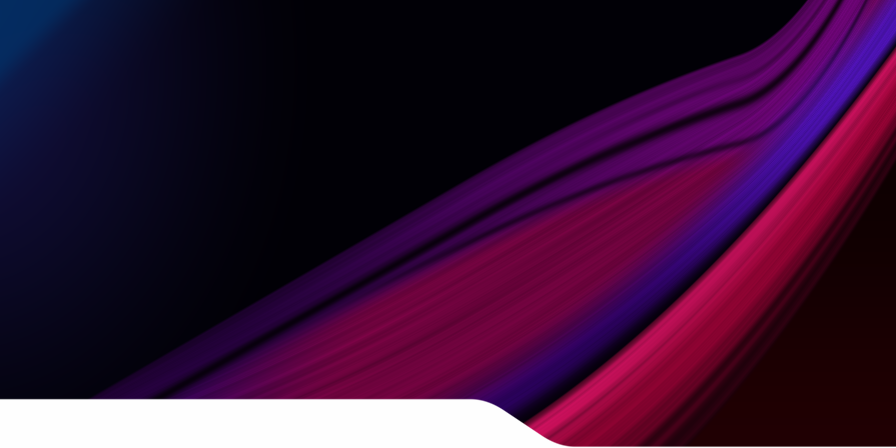
This background is drawn by a Shadertoy shader. Its source:

```glsl
// Satin ribbons sweep up to the right over a midnight backdrop, with a white
// footer tab below. Ribbon borders are height curves; folds and fine streaks
// follow them through gradient noise stretched along the flow.

// Backdrop
const vec3 NIGHT = vec3(0.004, 0.000, 0.022);
const vec3 INDIGO = vec3(0.070, 0.060, 0.240);
const vec3 AZURE = vec3(0.000, 0.210, 0.430);
const vec3 EMBER = vec3(0.125, 0.000, 0.010);
// Ribbons
const vec3 VIOLET = vec3(0.130, 0.005, 0.215);
const vec3 PLUM = vec3(0.360, 0.015, 0.390);
const vec3 MAGENTA = vec3(0.425, 0.010, 0.235);
const vec3 BLUE_LOW = vec3(0.170, 0.005, 0.370);
const vec3 BLUE_HIGH = vec3(0.290, 0.070, 0.680);
const vec3 CRIMSON = vec3(0.540, 0.010, 0.190);
const vec3 ROSE = vec3(0.720, 0.060, 0.330);
// Footer
const vec3 WHITE = vec3(0.995);
const float FOOTER_TOP = 0.109;
const float FOOTER_BASE = 0.003;
const float FOOTER_ROUND = 0.025;
// Streaks
const float SHEET_STREAKS = 34.0;
const float CRIMSON_STREAKS = 13.0;
const float STREAK_DEPTH = 0.38;

vec2 hashGradient(vec2 cell) {
    vec2 h = vec2(dot(cell, vec2(127.1, 311.7)), dot(cell, vec2(269.5, 183.3)));
    return 2.0 * fract(sin(h) * 43758.5) - 1.0;
}

float gradientNoise(vec2 p) {
    vec2 i = floor(p), f = fract(p);
    vec2 w = f * f * f * (f * (f * 6.0 - 15.0) + 10.0);
    vec2 e = vec2(0.0, 1.0);
    float low = mix(dot(hashGradient(i), f), dot(hashGradient(i + e.yx), f - e.yx), w.x);
    float high = mix(dot(hashGradient(i + e), f - e), dot(hashGradient(i + 1.0), f - 1.0), w.x);
    return mix(low, high, w.y);
}

// Three octaves, fine across the flow and long along it
float streaks(float across, float along) {
    float sum = 0.0, gain = 0.6;
    for (int i = 0; i < 3; i++) {
        sum += gain * gradientNoise(vec2(across, along + 7.3 * float(i)));
        across *= 2.1;
        gain *= 0.65;
    }
    return sum;
}

float smoothMin(float a, float b, float k) {
    float h = max(k - abs(a - b), 0.0) / k;
    return min(a, b) - 0.25 * k * h * h;
}

// Heights of the three ribbon borders
float outerEdge(float x) {
    float bend = max(x - 1.04, 0.0), lift = max(x - 1.65, 0.0);
    return 0.109 + 0.58 * (x - 0.195) - 0.2 * bend * bend + 3.3 * lift * lift;
}
float seamEdge(float x) { float d = 2.0 - x; return 0.896 - 1.36 * d + 0.42 * d * d; }
float lowerEdge(float x) { float d = 2.0 - x; return 0.635 - 1.68 * d + 0.67 * d * d; }

float crease(float offset, float width) { return exp(-offset * offset / (width * width)); }

vec3 backdrop(vec2 p) {
    float reach = length((p - vec2(-0.1, 0.85)) * vec2(1.0, 0.8));
    vec3 col = mix(INDIGO, NIGHT, smoothstep(0.0, 0.85, reach));
    float corner = p.x + 1.0 - p.y;
    col = mix(col, AZURE, 0.45 * (1.0 - smoothstep(0.0, 0.5, corner)));
    return mix(col, AZURE, 0.55 * (1.0 - smoothstep(0.13, 0.22, corner)));
}

// Purple and magenta sheet that turns blue near the seam
vec3 sheet(vec2 p, float drop, float rise) {
    float grain = streaks(SHEET_STREAKS * drop / max(drop + rise, 0.05), p.x * 1.3);
    float innerFold = 0.05 + 0.09 * p.x;
    vec3 col = mix(VIOLET, PLUM, smoothstep(0.4, 1.9, p.x));
    col *= 0.85 + 0.25 * smoothstep(0.0, 0.06, drop);
    vec3 inner = mix(VIOLET * 1.5, MAGENTA, smoothstep(0.4, 1.0, p.x + 0.7 * drop));
    col = mix(col, inner, smoothstep(-0.01, 0.05, drop - innerFold));

    // Dark folds
    col *= 1.0 - 0.8 * crease(drop - 0.085 - 0.015 * p.x, 0.014);
    col *= 1.0 - 0.55 * crease(drop - innerFold, 0.009) * smoothstep(0.7, 1.1, p.x);
    col *= 1.0 - 0.3 * crease(drop - 0.055, 0.009) * smoothstep(1.0, 1.7, p.x);

    // Blue sheen and the shadow beside the seam
    vec3 blue = mix(BLUE_LOW, BLUE_HIGH, smoothstep(0.25, 0.85, p.y));
    col = mix(col, blue, 1.0 - smoothstep(0.07, 0.21, rise));
    float shadowWidth = mix(0.075, 0.04, smoothstep(1.3, 1.9, p.x));
    col *= mix(0.12, 1.0, smoothstep(0.0, shadowWidth, rise));
    return col * (1.0 + STREAK_DEPTH * grain);
}

// Crimson ribbon: bright by the seam, dark and pleated on its far side
vec3 crimsonRibbon(vec2 p, float t) {
    float grain = streaks(CRIMSON_STREAKS * t, p.x * 1.2 + 20.0);
    vec3 col = mix(ROSE, CRIMSON, smoothstep(0.05, 0.4, t));
    col *= mix(0.45, 1.0, smoothstep(0.0, 0.07, t));
    col *= 1.0 - 0.68 * smoothstep(0.4, 0.95, t);
    float pleats = 0.5 + 0.5 * cos(t * 44.0);
    col *= 1.0 - 0.4 * pleats * smoothstep(0.5, 0.75, t);
    return col * (1.0 + 1.3 * STREAK_DEPTH * grain);
}

void mainImage(out vec4 fragColor, in vec2 fragCoord) {
    vec2 p = fragCoord / iResolution.xy * vec2(2.0, 1.0);
    float pixel = 1.0 / iResolution.y;
    float drop = outerEdge(p.x) - p.y;
    float rise = p.y - seamEdge(p.x);
    float lower = p.y - lowerEdge(p.x);

    // Layers from back to front
    vec3 col = mix(backdrop(p), sheet(p, drop, rise), smoothstep(-pixel, 0.004 + pixel, drop));
    vec3 ember = EMBER * mix(1.0, 0.45, smoothstep(0.0, 0.6, p.y));
    float t = clamp(-rise / max(lower - rise, 0.02), 0.0, 1.0);
    vec3 under = mix(ember, crimsonRibbon(p, t), smoothstep(-pixel, 0.012 + pixel, lower));
    col = mix(under, col, smoothstep(-1.5 * pixel, 1.5 * pixel, rise));

    // Footer tab with rounded shoulders
    float slope = 0.096 - 0.667 * (p.x - 1.107);
    float footer = smoothMin(FOOTER_TOP, slope, FOOTER_ROUND);
    footer = -smoothMin(-FOOTER_BASE, -footer, FOOTER_ROUND);
    col = mix(col, WHITE, smoothstep(-pixel, pixel, footer - p.y));
    fragColor = vec4(clamp(col, 0.0, 1.0), 1.0);
}
```
